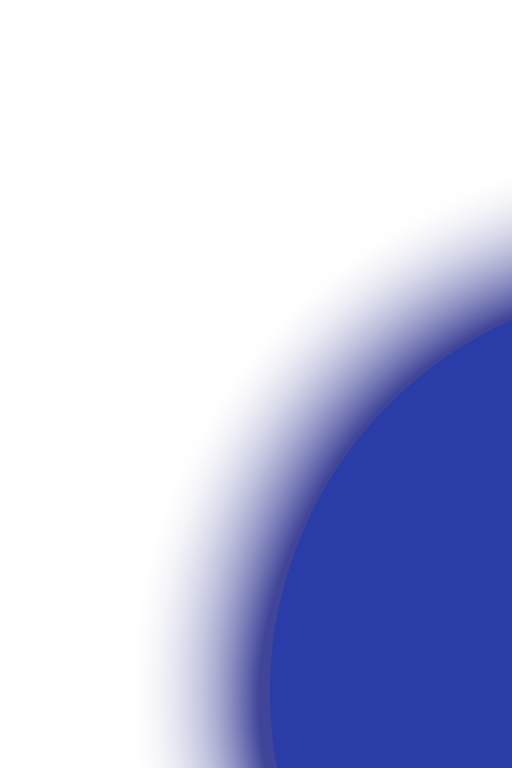
A WebGL 2 fragment shader for this background:

```glsl
#version 300 es
precision highp float;
// A large blue disc enters from the lower right of a white ground, wrapped
// in a soft indigo halo. The signed distance to the disc drives both its
// smooth rim and the power-curve falloff of the halo.

uniform vec2 u_resolution;
out vec4 fragColor;

const vec3 WHITE  = vec3(1.0);
const vec3 BLUE   = vec3(0.16, 0.235, 0.655);
const vec3 INDIGO = vec3(0.25, 0.27, 0.60);

// Disc placement, in units of the canvas height
const vec2  CENTER = vec2(0.8815, 0.099);
const float RADIUS = 0.530;
const float HALO_REACH = 0.182;
const float HALO_POWER = 1.85;

float circleDistance(vec2 p, vec2 center, float radius) {
    return length(p - center) - radius;
}

// Opacity of the halo: full at the rim, easing to zero at its reach
float haloOpacity(float dist, float reach, float power) {
    float t = clamp(dist / reach, 0.0, 1.0);
    return pow(1.0 - t, power);
}

// Thickens the dark inner part of the halo toward the foot of the canvas
float innerSwell(float dist, float height) {
    float low = 1.0 - smoothstep(0.05, 0.35, height);
    float near = 1.0 - smoothstep(0.0, 0.09, dist);
    return 0.012 * low * near;
}

float coverage(float dist, float pixel) {
    return 1.0 - smoothstep(-0.75 * pixel, 0.75 * pixel, dist);
}

void main() {
    vec2 p = gl_FragCoord.xy / u_resolution.y;
    float pixel = 1.0 / u_resolution.y;
    float dist = circleDistance(p, CENTER, RADIUS);

    // Halo over the white ground
    float haloDist = dist - 0.004 - innerSwell(dist, p.y);
    vec3 color = mix(WHITE, INDIGO, haloOpacity(haloDist, HALO_REACH, HALO_POWER));

    // Flat disc on top
    color = mix(color, BLUE, coverage(dist, pixel));
    fragColor = vec4(color, 1.0);
}
```
